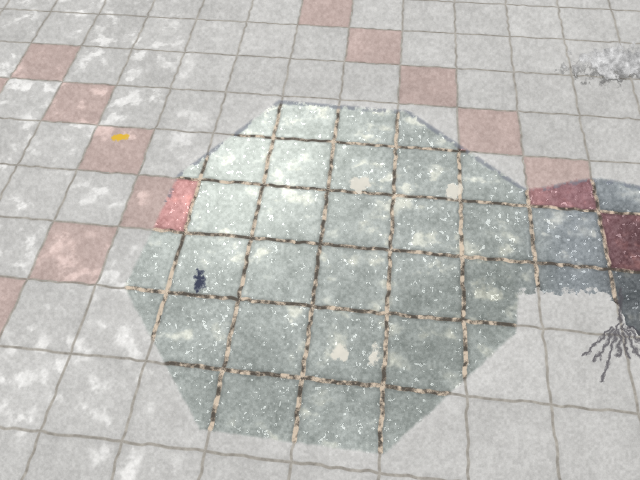
A WebGL 2 fragment shader for this texture:

```glsl
#version 300 es
precision highp float;
// Sunlit square pavers in perspective with two diagonal runs of red tiles.
// A projective map gives tile coordinates; an octagonal damp pane and a shaded
// band change their tint, and hashed noise adds grit, stains and sandy joints.

uniform vec2 u_resolution;
out vec4 fragColor;

float hash(vec2 p) {
    vec3 q = fract(vec3(p.xyx) * 0.1031);
    q += dot(q, q.yzx + 33.33);
    return fract((q.x + q.y) * q.z);
}

float noise(vec2 p) {
    vec2 i = floor(p), f = fract(p);
    f = f * f * (3.0 - 2.0 * f);
    return mix(mix(hash(i), hash(i + vec2(1, 0)), f.x),
               mix(hash(i + vec2(0, 1)), hash(i + vec2(1, 1)), f.x), f.y);
}

float fbm(vec2 p) {
    float sum = 0.0, amp = 0.53;
    for (int i = 0; i < 4; i++) {
        sum += amp * noise(p);
        p = mat2(1.6, 1.2, -1.2, 1.6) * p + 17.3;
        amp *= 0.5;
    }
    return sum;
}

float segment(vec2 p, vec2 a, vec2 b) {
    vec2 d = b - a;
    return length(p - a - d * clamp(dot(p - a, d) / dot(d, d), 0.0, 1.0));
}

// Convex pane: greatest distance to any of its eight sides
float paneDistance(vec2 p) {
    vec2 corner[8] = vec2[8](vec2(0.582, 0.212), vec2(0.851, 0.234),
        vec2(1.097, 0.398), vec2(1.073, 0.694), vec2(0.799, 0.946),
        vec2(0.417, 0.894), vec2(0.26, 0.599), vec2(0.373, 0.365));
    float d = -1.0;
    for (int i = 0; i < 8; i++) {
        vec2 side = normalize(corner[(i + 1) % 8] - corner[i]);
        d = max(d, dot(p - corner[i], vec2(side.y, -side.x)));
    }
    return d;
}

// Soft elliptical blot with a ragged rim
float blot(vec2 p, float x, float y, float w, float h, float rag) {
    float r = length((p - vec2(x, y)) / vec2(w, h)) + (rag - 0.5) * 1.8;
    return 1.0 - smoothstep(0.6, 1.1, r);
}

// Broad soft light or shade
float glow(vec2 p, float x, float y, float radius) {
    vec2 q = (p - vec2(x, y)) / radius;
    return exp(-dot(q, q));
}

bool isRed(vec2 c) {
    float diff = c.x - c.y, sum = c.x + c.y;
    return diff == 3.0 || (diff == -4.0 && c.y > -4.0 && c.y < 1.0)
        || (sum == -4.0 && c.y >= 0.0) || (sum == -10.0 && abs(c.y + 2.5) < 1.0);
}

void main() {
    // Scene is 4/3 wide and 1 tall, y measured downwards
    vec2 p = gl_FragCoord.xy / u_resolution;
    p = vec2(p.x * 4.0 / 3.0, 1.0 - p.y);
    float px = 1.0 / u_resolution.y;

    // Perspective tile grid
    vec3 h = inverse(mat3(0.1302, 0.00694, -0.0098, -0.058, 0.0816, -0.0639,
                          0.8194, 0.40625, 1.0)) * vec3(p, 1.0);
    vec2 g = h.xy / h.z, cell = floor(g);
    float aa = length(fwidth(g)) * 0.6;
    float grit = fbm(p * 170.0), rag = fbm(p * 75.0), crumbs = fbm(p * 95.0 + 30.0);
    float stain = fbm(g * 2.3 + 40.0), scuff = fbm(g * 5.0 + 11.0);

    // Damp region: pane joined to the shaded band on the right
    float top = 0.386 + 0.011 * cos((p.x - 1.09) * 21.0) + (rag - 0.5) * 0.012;
    float bottom = 0.605 + 0.09 * smoothstep(1.26, 1.33, p.x) + (rag - 0.5) * 0.045;
    float band = max(max(top - p.y, p.y - bottom), 1.065 - p.x);
    float d = min(paneDistance(p) + (rag - 0.5) * 0.006, band);
    float damp = 1.0 - smoothstep(-0.004, 0.003 + px, d);

    // Dry and damp tile faces
    float chalk = smoothstep(0.5, 0.72, scuff) * smoothstep(0.43, 0.63, stain);
    float mottle = (stain + scuff - 1.0) * 0.06;
    vec3 dry = vec3(0.79, 0.787, 0.777) + (hash(cell + 60.0) - 0.5) * 0.03 + mottle;
    dry += 0.12 * chalk * (1.0 - smoothstep(0.3, 0.5, p.x));
    float light = glow(p, 0.48, 0.37, 0.19) + 0.5 * glow(p, 0.66, 0.27, 0.13);
    vec3 wet = mix(vec3(0.69, 0.715, 0.7), vec3(0.89, 0.92, 0.89), min(light, 1.0));
    wet += mottle * 2.2 + vec3(0.14, 0.125, 0.095) * chalk;
    wet -= 0.1 * glow(p, 0.88, 0.76, 0.17) + 0.06 * glow(p, 0.56, 0.86, 0.14);
    wet -= 0.13 * glow(p, 1.04, 0.59, 0.1) + vec3(0.1, 0.1, 0.07) * smoothstep(1.04, 1.2, p.x);
    if (isRed(cell)) {
        dry *= vec3(0.965, 0.87, 0.85);
        wet *= vec3(1.04, 0.76, 0.77);
    }
    wet *= 1.0 - 0.3 * smoothstep(1.21, 1.32, p.x) * smoothstep(0.4, 0.48, p.y);
    vec3 col = mix(dry, wet, damp) + (grit - 0.5) * mix(0.13, 0.2, damp);
    col += damp * 0.2 * smoothstep(0.68, 0.78, fbm(p * 120.0 + 7.0));

    // Joints: thin and grey when dry, sandy with dark crumbs when damp
    vec2 edge = 0.5 - abs(fract(g + (noise(g * 9.0 + 80.0) - 0.5) * 0.03) - 0.5);
    float gap = min(edge.x, edge.y), sand = crumbs - 0.08 * step(edge.y, edge.x);
    float width = mix(0.017, 0.02 + 0.016 * crumbs, damp);
    vec3 drySand = mix(vec3(0.5, 0.48, 0.45), vec3(0.77, 0.75, 0.71), sand);
    vec3 wetSand = mix(vec3(0.33, 0.3, 0.27), vec3(0.89, 0.81, 0.72), smoothstep(0.25, 0.68, sand));
    col *= 1.0 - mix(0.03, 0.13, damp) * (1.0 - smoothstep(width, width + 0.055, gap));
    col = mix(col, mix(drySand, wetSand, damp), 0.85 - 0.85 * smoothstep(width - aa, width + aa, gap));

    // Pale halo around the pane and a broken dark line along its upper rim
    col += 0.03 * exp(-max(d, 0.0) * 60.0) * (1.0 - damp);
    float rim = 1.0 - smoothstep(0.001, 0.005 + px, abs(d));
    col = mix(col, vec3(0.46, 0.48, 0.53), rim * 0.6 * step(p.y, 0.42) * smoothstep(0.35, 0.6, rag));

    // Rubble, pale mortar spots, a dark spot and fallen leaves
    col *= 1.0 - 0.35 * blot(p, 1.283, 0.139, 0.092, 0.034, rag);
    col = mix(col, vec3(0.4 + 0.5 * crumbs + 0.2 * grit), blot(p, 1.29, 0.128, 0.096, 0.033, rag));
    float spots = blot(p, 0.748, 0.384, 0.019, 0.016, rag) + blot(p, 0.942, 0.396, 0.017, 0.018, rag)
        + blot(p, 0.707, 0.738, 0.016, 0.018, rag) + blot(p, 0.781, 0.738, 0.014, 0.02, rag);
    col = mix(col, vec3(0.92, 0.9, 0.85), min(spots, 1.0) * 0.85);
    col = mix(col, vec3(0.28, 0.3, 0.37), blot(p, 0.415, 0.588, 0.014, 0.02, rag));
    col = mix(col, vec3(0.9, 0.74, 0.28), blot(p, 0.249, 0.286, 0.019, 0.008, rag));

    // Drooping spray of dark twigs, loosened by noise
    vec2 q = p + (vec2(rag, crumbs) - 0.5) * 0.02, root = vec2(1.29, 0.67);
    float twig = segment(q, vec2(1.292, 0.6), root);
    for (float k = 0.0; k < 8.0; k++) {
        float a = 0.5 + 0.27 * k;
        vec2 tip = root + vec2(cos(a), sin(a)) * (0.07 + 0.07 * hash(vec2(k, 5.0)));
        twig = min(twig, segment(q, mix(root, tip, 0.4 * hash(vec2(k, 9.0))), tip));
    }
    col = mix(col, vec3(0.33, 0.32, 0.34), 0.75 - 0.75 * smoothstep(0.0, 0.0045 + px, twig));
    fragColor = vec4(clamp(col, 0.0, 1.0), 1.0);
}
```
